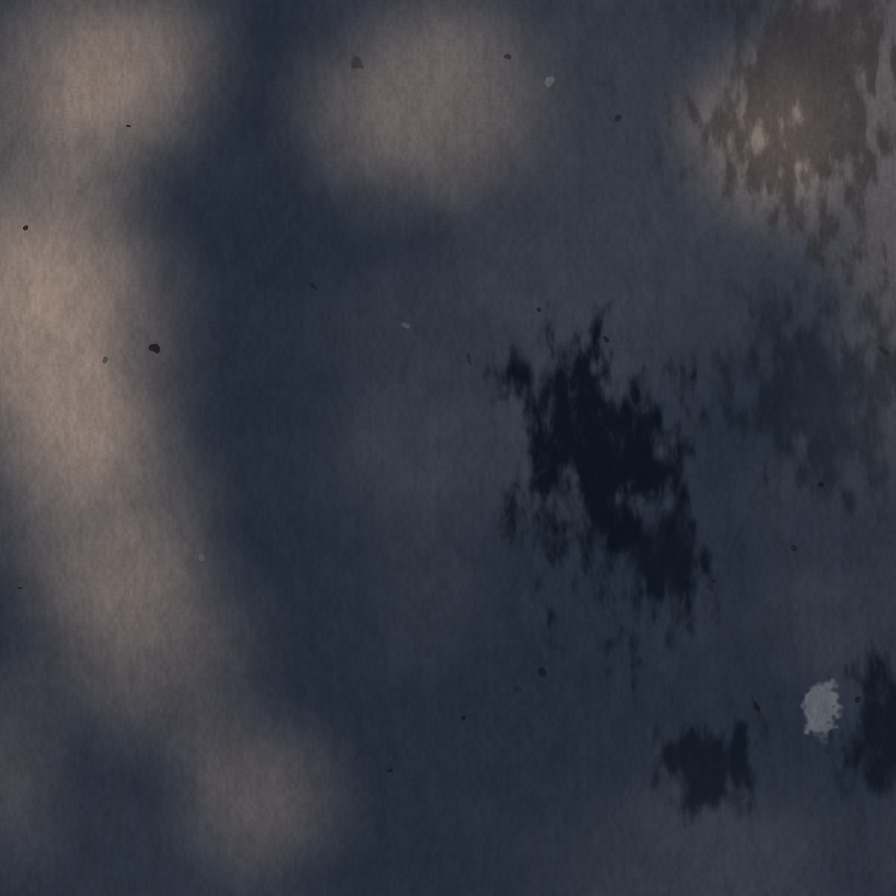
Reproduce this texture procedurally as a three.js fragment shader.

```glsl
// Weathered navy plaster with blurred warm light patches, ragged dark stains and flecks
varying vec2 vUv;

float hash(vec2 p) {
  return fract(sin(dot(p, vec2(127.1, 311.7))) * 43758.5453);
}

float noise(vec2 p) {
  vec2 i = floor(p), f = fract(p);
  f = f * f * (3.0 - 2.0 * f);
  return mix(mix(hash(i), hash(i + vec2(1.0, 0.0)), f.x),
             mix(hash(i + vec2(0.0, 1.0)), hash(i + 1.0), f.x), f.y);
}

float fbm(vec2 p) {
  float sum = 0.0, amp = 0.5;
  for (int i = 0; i < 5; i++) {
    sum += amp * noise(p);
    p = mat2(1.6, 1.2, -1.2, 1.6) * p + 7.3;
    amp *= 0.5;
  }
  return sum / 0.97;
}

// Soft elliptical patch of light
float glow(vec2 p, vec2 center, vec2 radius) {
  return 1.0 - smoothstep(0.1, 1.0, length((p - center) / radius));
}

// Ragged ellipse whose border is broken up by the given roughness
float stain(vec2 p, vec2 center, vec2 radius, float rough) {
  return 1.0 - smoothstep(0.35, 1.0, length((p - center) / radius) + rough);
}

// Torn little flake, turned by an angle
float flake(vec2 p, vec2 center, vec2 radius, float angle) {
  vec2 q = p - center;
  q += 0.35 * radius.x * (vec2(noise(p * 170.0), noise(p * 170.0 + 31.0)) * 2.0 - 1.0);
  float c = cos(angle), s = sin(angle);
  q = mat2(c, -s, s, c) * q;
  return 1.0 - smoothstep(0.8, 1.15, length(q / radius));
}

void main() {
  vec2 p = vUv;
  vec2 warped = p + 0.07 * (vec2(fbm(p * 5.0), fbm(p * 5.0 + 19.0)) - 0.5);

  // Mottled blue ground
  float mottle = smoothstep(0.25, 0.75, fbm(p * 4.0 + 3.0));
  vec3 color = mix(vec3(0.145, 0.172, 0.225), vec3(0.215, 0.232, 0.275), mottle);

  // Warm out-of-focus light, down the left side and along the top
  float light = 0.85 * glow(warped, vec2(0.05, 0.63), vec2(0.23, 0.22));
  light += 0.55 * glow(warped, vec2(0.11, 0.44), vec2(0.18, 0.20));
  light += 0.42 * glow(warped, vec2(0.16, 0.28), vec2(0.20, 0.17));
  light += 0.42 * glow(warped, vec2(0.29, 0.12), vec2(0.14, 0.14));
  light += 0.60 * glow(warped, vec2(0.14, 0.92), vec2(0.16, 0.19));
  light += 0.40 * glow(warped, vec2(0.01, 0.84), vec2(0.24, 0.26));
  light += 0.55 * glow(warped, vec2(0.47, 0.89), vec2(0.20, 0.18));
  light += 0.62 * glow(warped, vec2(0.84, 0.84), vec2(0.13, 0.15));
  light += 0.38 * glow(warped, vec2(0.98, 0.90), vec2(0.23, 0.30));
  light += 0.28 * glow(warped, vec2(1.00, 0.62), vec2(0.14, 0.24));
  light += 0.22 * glow(warped, vec2(0.00, 0.14), vec2(0.10, 0.16));
  color = mix(color, vec3(0.58, 0.51, 0.465), min(light, 0.95));

  // Dark stains with dry, upright brush marks
  float streaks = fbm(p * vec2(75.0, 32.0));
  float rough = 1.3 * (streaks - 0.5) + 0.9 * (fbm(p * 14.0) - 0.5);
  float dark = 0.88 * stain(p, vec2(0.675, 0.47), vec2(0.125, 0.17), rough);
  dark = max(dark, 0.75 * stain(p, vec2(0.74, 0.38), vec2(0.06, 0.09), rough));
  dark = max(dark, 0.65 * stain(p, vec2(0.80, 0.14), vec2(0.07, 0.07), rough));
  dark = max(dark, 0.65 * stain(p, vec2(0.99, 0.20), vec2(0.06, 0.09), rough));
  dark = max(dark, 0.35 * stain(p, vec2(0.91, 0.57), vec2(0.13, 0.13), rough));
  color = mix(color, vec3(0.04, 0.065, 0.105), dark);

  // Scuffed brown corner
  float scuff = stain(p, vec2(0.91, 0.88), vec2(0.12, 0.18), 1.6 * rough);
  color = mix(color, vec3(0.18, 0.165, 0.17), 0.5 * scuff);

  // Scattered flecks: mostly dark, a few pale
  for (int i = 0; i < 26; i++) {
    float id = float(i);
    vec2 center = vec2(hash(vec2(id, 1.7)), hash(vec2(id, 5.3)));
    float size = mix(0.003, 0.008, pow(hash(vec2(id, 9.1)), 2.0));
    vec2 radius = size * vec2(1.0, mix(0.4, 1.0, hash(vec2(id, 2.9))));
    float mask = flake(p, center, radius, 6.28 * hash(vec2(id, 4.4)));
    vec3 tint = mod(id, 9.0) < 0.5 ? vec3(0.42, 0.43, 0.44) : vec3(0.10, 0.085, 0.10);
    color = mix(color, tint, mask * mix(0.3, 0.85, hash(vec2(id, 6.6))));
  }

  // Pale chip at the lower right
  float chip = flake(p, vec2(0.916, 0.208), vec2(0.019, 0.033), -0.1);
  color = mix(color, vec3(0.37, 0.39, 0.42), 0.9 * chip);

  // Fine upright paper grain
  float grain = noise(p * vec2(300.0, 130.0)) + 0.7 * noise(p * vec2(430.0, 380.0)) - 0.85;
  color *= 1.0 + 0.10 * grain + 0.14 * (streaks - 0.5);

  gl_FragColor = vec4(color, 1.0);
}
```
